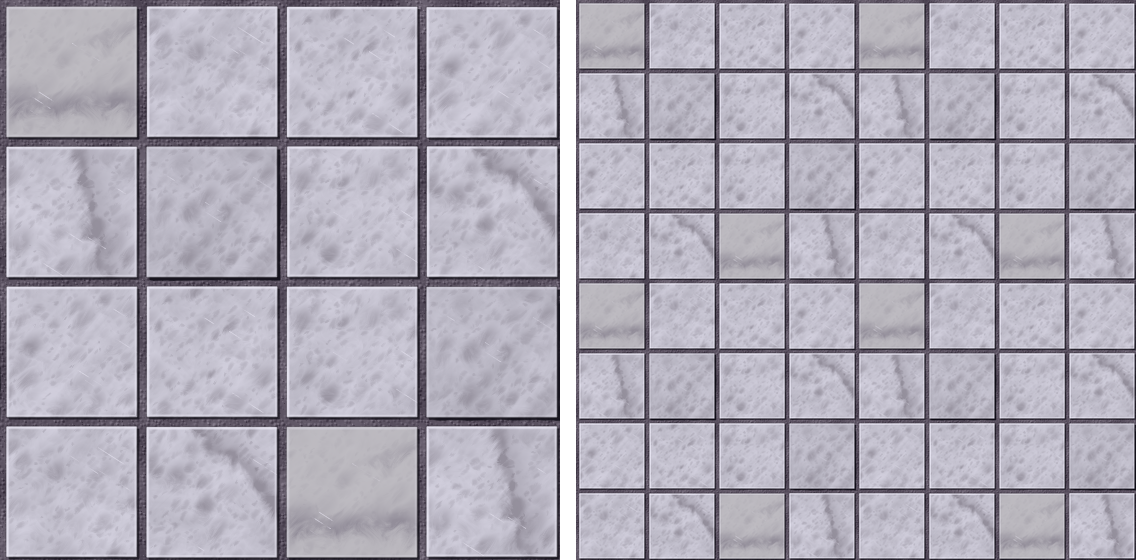
Left: one tile. Right: repeated 2 by 2.
Reproduce this texture procedurally as a three.js fragment shader.

```glsl
varying vec2 vUv;

const float TILES = 4.0;
const float TAU = 6.2831853;
const float HALF_SIZE = 0.467;      // half a tile, in cells
const float CORNER = 0.008;
const float SOFT = 0.006;           // edge smoothing, in cells
const float BEVEL = 0.026;
const float SHADOW = 0.016;
const float GRAIN = 150.0;          // grout grains across the canvas
const float WRAP = 64.0;
const vec2 GRID_SHIFT = vec2(-0.015, 0.015);
const mat2 TURN = mat2(0.8, 0.6, -0.6, 0.8);
const vec3 PALE = vec3(0.815, 0.805, 0.86);
const vec3 GREY = vec3(0.71, 0.70, 0.75);
const vec3 STAIN = vec3(0.56, 0.54, 0.59);
const vec3 WARM = vec3(0.72, 0.71, 0.725);
const vec3 SHINE = vec3(0.91, 0.90, 0.95);
const vec3 GROUT = vec3(0.36, 0.325, 0.385);
const vec3 BLACK = vec3(0.09, 0.08, 0.12);

float hash(vec2 p) {
  return fract(sin(dot(p, vec2(127.1, 311.7))) * 43758.5);
}

// Cellular noise: soft round spots of random size and strength.
float spots(vec2 p, float period) {
  float s = 0.0;
  for (int j = -1; j <= 1; j++) {
    for (int i = -1; i <= 1; i++) {
      vec2 n = floor(p) + vec2(float(i), float(j));
      vec2 w = mod(n, period);
      vec2 h = vec2(hash(w), hash(w + 71.3));
      float r = mix(0.25, 0.75, hash(w + 17.9));
      float d = length(n + 0.2 + 0.6 * h - p);
      s = max(s, hash(w + 39.7) * (1.0 - smoothstep(0.2 * r, r, d)));
    }
  }
  return s;
}

// Layered warped sines, about -1 to 1.
float clouds(vec2 p) {
  float s = 0.0, a = 0.55;
  for (int i = 0; i < 6; i++) {
    p = TURN * p * 1.75 + 1.7;
    p += 0.7 * sin(p.yx * 0.9);
    s += a * sin(p.x) * cos(p.y);
    a *= 0.66;
  }
  return s;
}

float box(vec2 p) {
  vec2 q = abs(p) - HALF_SIZE + CORNER;
  return length(max(q, 0.0)) + min(max(q.x, q.y), 0.0) - CORNER;
}

float segment(vec2 p, vec2 a, vec2 dir) {
  p -= a;
  return length(p - dir * clamp(dot(p, dir) / dot(dir, dir), 0.0, 1.0));
}

// Eight slabs of stone laid over the grid.
float slabKind(vec2 id) {
  vec4 row = id.y < 0.5 ? vec4(1, 7, 0, 4) : id.y < 1.5 ? vec4(3, 2, 6, 5)
           : id.y < 2.5 ? vec4(4, 5, 6, 7) : vec4(0, 1, 2, 3);
  return dot(row, vec4(equal(vec4(id.x), vec4(0, 1, 2, 3))));
}

float isKind(float kind, float k) { return 1.0 - step(0.5, abs(kind - k)); }

vec3 marble(vec2 u, float kind) {
  float banded = isKind(kind, 0.0), dull = isKind(kind, 5.0);
  float steep = isKind(kind, 4.0), slanted = isKind(kind, 7.0);
  vec2 seed = kind * vec2(7.0, 3.0);
  vec2 q = vec2(u.x + u.y, 1.4 * (u.y - u.x)) * 0.707;
  float broad = clouds(q * 2.2 + seed), fine = clouds(q * 8.0 + seed + 5.0);
  vec2 warped = q + 0.045 * vec2(fine, broad);

  // Cloudy ground
  float tone = 0.36 + 0.4 * broad + 0.22 * fine + 0.4 * dull;
  vec3 col = mix(PALE, GREY, clamp(tone, 0.0, 1.15));
  col = mix(col, WARM + 0.025 * broad, 0.75 * banded);

  // Blotches and specks
  float blotch = 0.75 * spots(warped * 4.5 + seed, WRAP) * (0.75 + 0.4 * fine);
  float speck = 0.35 * spots(warped * 13.0 + seed, WRAP);
  float stain = max(blotch, speck) * (1.0 - 0.55 * banded);

  // Veins and the stained band
  float slope = mix(0.25, 1.0, slanted);
  float across = u.x - mix(0.53, 0.40, slanted) - slope * (1.0 - u.y);
  across = across / sqrt(1.0 + slope * slope) + 0.06 * broad + 0.03 * fine;
  float vein = exp(-pow(across / 0.055, 2.0)) + 0.4 * exp(-pow((across - 0.1) / 0.08, 2.0));
  float band = exp(-pow((u.y - 0.26 + 0.05 * broad + 0.05 * fine) / 0.10, 2.0));
  float streak = 0.4 * exp(-pow((u.y - 0.5 - 0.35 * u.x + 0.06 * fine) / 0.05, 2.0));
  stain += 0.6 * vein * (steep + slanted);
  stain += banded * (0.75 * band + streak * smoothstep(0.4, 0.8, u.x)) * (0.85 + 0.4 * fine);
  col = mix(col, STAIN, clamp(stain, 0.0, 0.9));

  // Hairline scratches
  for (int i = 0; i < 4; i++) {
    vec2 k = vec2(kind + 3.0, float(i) * 5.0 + 1.0);
    vec2 start = vec2(hash(k), hash(k + 9.0)) * 0.8 + 0.1;
    vec2 dir = vec2(0.25, -0.16) * mix(0.2, 1.0, hash(k + 4.0));
    float line = 1.0 - smoothstep(0.001, 0.007, segment(u, start, dir));
    col = mix(col, SHINE, 0.5 * line * smoothstep(-0.5, 0.6, fine));
  }
  return col;
}

void main() {
  vec2 p = vUv * TILES + GRID_SHIFT;
  vec2 id = mod(floor(p), TILES);
  float kind = slabKind(id);
  float dull = isKind(kind, 5.0), banded = isKind(kind, 0.0);
  vec2 c = fract(p) - 0.5 - 0.006 * (vec2(hash(id), hash(id + 5.0)) - 0.5);
  float wear = clouds(c * 7.0 + id * 11.0);

  // Grainy grout, lit from the upper left
  vec2 g = vUv * GRAIN;
  float relief = spots(g, GRAIN) - spots(g + vec2(-0.4, 0.4), GRAIN);
  float drift = sin(TAU * (3.0 * vUv.x + 5.0 * vUv.y) + 2.0 * sin(TAU * 4.0 * vUv.x))
              + sin(TAU * (7.0 * vUv.x - 4.0 * vUv.y) + 2.0 * sin(TAU * 3.0 * vUv.y));
  vec3 col = GROUT + 0.13 * relief + 0.03 * drift;

  // Shadow to the lower right, deeper and ragged under dull slabs
  float edge = box(c);
  float drop = SHADOW + dull * 0.005 * (1.0 + wear);
  float shade = 1.0 - smoothstep(-SOFT, SOFT, box(c - vec2(drop, -drop)));
  col = mix(col, BLACK, shade * clamp(0.78 + 0.2 * wear + 0.2 * dull, 0.0, 1.0));
  col *= 1.0 - 0.25 * (1.0 - smoothstep(0.0, 0.012, edge));

  // Slab with bright bevels
  vec3 slab = marble(c / (2.0 * HALF_SIZE) + 0.5, kind);
  float lit = min(c.x, -c.y) + HALF_SIZE;
  float far = HALF_SIZE - max(c.x, -c.y);
  float gloss = (1.0 - 0.55 * max(dull, banded)) * (0.85 + 0.15 * wear);
  float rim = 1.0 - smoothstep(0.008, BEVEL, lit);
  float glint = 0.65 * smoothstep(0.003, 0.011, far) * (1.0 - smoothstep(0.012, 0.024, far));
  slab = mix(slab, SHINE, max(rim, glint) * gloss);
  slab *= 1.0 - 0.22 * (1.0 - smoothstep(0.0, 0.01, far));
  col = mix(col, slab, 1.0 - smoothstep(-SOFT, SOFT, edge));

  gl_FragColor = vec4(col, 1.0);
}
```
